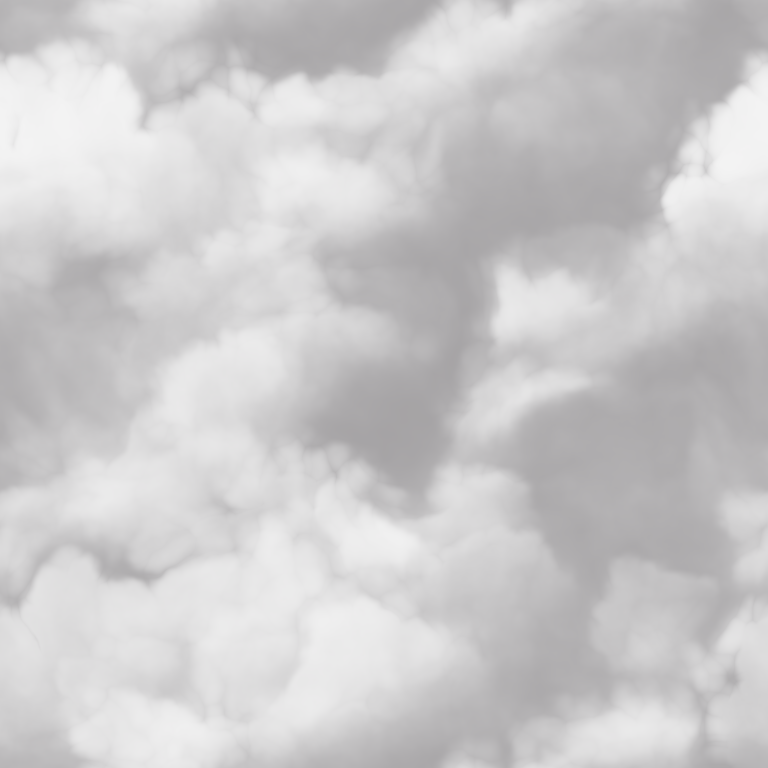
A WebGL 2 fragment shader for this texture:

```glsl
#version 300 es
precision highp float;
// Seamless grey sky of soft billowing clouds, lit from the upper left.

#define SHADOW_COLOR vec3(0.642, 0.633, 0.640)
#define LIGHT_COLOR vec3(0.965, 0.965, 0.965)
#define LIGHT_DIR vec2(-0.42, 0.91)
#define BIG_CELLS 5
#define SMALL_CELLS 10
#define WARP 0.065
#define BUMP 0.34
#define HAZE 0.12
#define CONTRAST 3.5
#define MIDDLE 0.465

uniform vec2 u_resolution;
out vec4 fragColor;

const float TAU = 6.2831853;

// Two random values in 0..1 for a lattice cell that wraps after "period" cells.
vec2 hash2(ivec2 cell, int period, int seed) {
  uvec2 c = uvec2((cell % period + period) % period);
  uint h = c.x * 1973u + c.y * 9277u + uint(seed) * 26699u + 7u;
  h = (h ^ (h >> 15)) * 739983u;
  h = (h ^ (h >> 13)) * 668265u;
  h ^= h >> 16;
  uint g = (h ^ 61453u) * 747797u;
  g ^= g >> 15;
  return vec2(h & 65535u, g & 65535u) / 65535.0;
}

// Wrapping gradient noise, roughly -0.7..0.7.
float gradientNoise(vec2 p, int period, int seed) {
  vec2 x = p * float(period);
  ivec2 i = ivec2(floor(x));
  vec2 f = fract(x);
  vec2 u = f * f * f * (f * (f * 6.0 - 15.0) + 10.0);
  vec4 corner;
  for (int k = 0; k < 4; k++) {
    ivec2 o = ivec2(k & 1, k >> 1);
    corner[k] = dot(hash2(i + o, period, seed) * 2.0 - 1.0, f - vec2(o));
  }
  return mix(mix(corner.x, corner.y, u.x), mix(corner.z, corner.w, u.x), u.y);
}

float fbm(vec2 p, int period, int seed) {
  float sum = 0.0, amp = 1.0;
  for (int k = 0; k < 5; k++) {
    sum += amp * gradientNoise(p, period, seed + k);
    amp *= 0.5;
    period *= 2;
  }
  return sum;
}

// Squared distance to the nearest scattered point: rounded bumps.
float bumps(vec2 p, int period, int seed) {
  vec2 x = p * float(period);
  ivec2 i = ivec2(floor(x));
  float nearest = 1.0;
  for (int k = 0; k < 9; k++) {
    ivec2 c = i + ivec2(k % 3, k / 3) - 1;
    vec2 d = vec2(c) + hash2(c, period, seed) - x;
    nearest = min(nearest, dot(d, d));
  }
  return nearest;
}

// Rising diagonal banks of cloud: 0 in the gaps, 1 in the middle of a bank.
float bank(vec2 p) {
  float bend = 0.9 * sin(TAU * (p.x + p.y)) + 0.6 * sin(TAU * (2.0 * p.y - p.x) + 1.0);
  return 0.5 - 0.5 * cos(2.0 * TAU * (p.x - p.y) + bend);
}

// Paints puffs from top to bottom, each with a lit crown and a fading base.
float paintPuffs(float tone, vec2 p, float rough, int cells, int seed, float strength) {
  vec2 x = p * float(cells);
  ivec2 home = ivec2(floor(x));
  for (int j = 2; j >= -2; j--) {
    for (int i = -2; i <= 2; i++) {
      ivec2 c = home + ivec2(i, j);
      vec2 center = vec2(c) + hash2(c, cells, seed);
      vec2 size = hash2(c, cells, seed + 1);
      vec2 look = hash2(c, cells, seed + 2);
      vec2 q = (x - center) / (mix(0.7, 1.2, size.x) * vec2(1.2, 1.0));
      float d = length(q) + rough;
      float lit = dot(q, LIGHT_DIR);
      float cover = smoothstep(1.0, 1.0 - mix(0.22, 0.8, size.y), d);
      cover *= smoothstep(-0.8, 0.5, lit);
      float density = bank(center / float(cells));
      float crown = mix(0.6, 1.0, look.x) * mix(0.7, 1.0, density);
      float shade = mix(0.2, crown, smoothstep(-0.75, 0.7, lit - 0.4 * rough));
      float opacity = strength * mix(0.4, 1.0, look.y) * smoothstep(0.05, 0.6, density);
      tone = mix(tone, shade, cover * opacity);
    }
  }
  return tone;
}

void main() {
  vec2 p = gl_FragCoord.xy / u_resolution;
  vec2 warped = p + WARP * vec2(fbm(p, 4, 11), fbm(p, 4, 31));
  float rough = BUMP * (bumps(warped, 14, 51) + 0.5 * bumps(warped, 29, 52) - 0.4);

  // Hazy backdrop, then large and small puffs.
  float tone = 0.14 + 0.3 * bank(warped) + 0.3 * fbm(warped, 3, 71);
  tone = paintPuffs(tone, warped, rough, BIG_CELLS, 101, 0.9);
  tone = paintPuffs(tone, warped, rough, SMALL_CELLS, 201, 0.5);

  // Thin veils over everything, then a soft shoulder at both ends of the range.
  tone += HAZE * fbm(warped, 6, 91) + 0.4 * HAZE * fbm(p, 16, 81);
  tone = 0.51 + 0.53 * tanh((tone - MIDDLE) * CONTRAST);
  fragColor = vec4(mix(SHADOW_COLOR, LIGHT_COLOR, clamp(tone, 0.0, 1.0)), 1.0);
}
```
